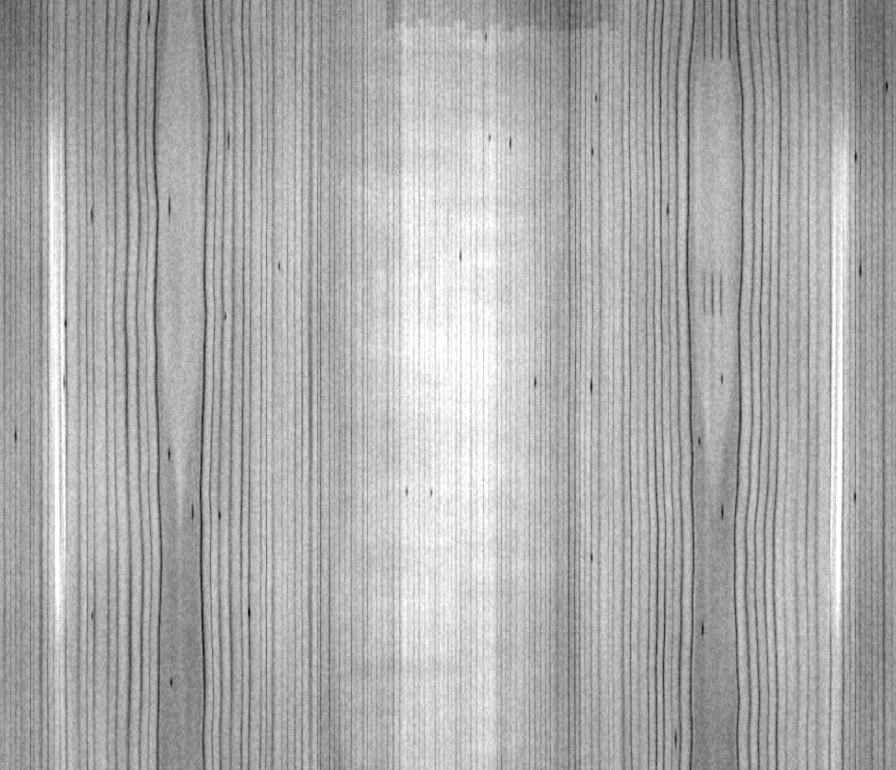
Reproduce this texture procedurally as a WebGL 2 fragment shader.

```glsl
#version 300 es
precision highp float;
uniform vec2 u_resolution;
out vec4 fragColor;

#define HEART_POS 0.298
#define HEART_HALF 0.025
#define RING_DENSITY 85.0
#define CENTER_DENSITY 160.0
#define OUTER_DENSITY 150.0
#define STREAK_POS 0.442
#define GRAIN_AMOUNT 0.17
#define FLECK_CHANCE 0.09

float hash(vec2 p) {
  vec3 q = fract(vec3(p.xyx) * 0.1031);
  q += dot(q, q.yzx + 33.33);
  return fract((q.x + q.y) * q.z);
}

float noise(vec2 p) {
  vec2 i = floor(p), f = fract(p);
  f = f * f * (3.0 - 2.0 * f);
  return mix(mix(hash(i), hash(i + vec2(1, 0)), f.x),
             mix(hash(i + vec2(0, 1)), hash(i + vec2(1, 1)), f.x), f.y);
}

float fbm(vec2 p) {
  float sum = 0.0, amp = 0.5;
  for (int i = 0; i < 4; i++) {
    sum += amp * noise(p);
    p = p * 2.03 + 17.1;
    amp *= 0.5;
  }
  return sum;
}

float bell(float x, float width) { return exp(-x * x / (width * width)); }

float band(float lo, float hi, float soft, float x) {
  return smoothstep(lo - soft, lo + soft, x) * (1.0 - smoothstep(hi - soft, hi + soft, x));
}

// Broad brightness by distance from the mirror axis
float boardTone(float s, float y) {
  float tone = mix(0.90, 0.80, smoothstep(0.045, 0.066, s));
  tone = mix(tone, 0.69, smoothstep(0.07, 0.14, s));
  tone = mix(tone, 0.78, smoothstep(0.143, 0.15, s));
  tone = mix(tone, 0.73, smoothstep(0.17, 0.25, s));
  tone = mix(tone, 0.75, smoothstep(0.33, 0.41, s));
  return mix(tone, 0.66, smoothstep(0.43, 0.47, s));
}

// Scattered short dark pores, one candidate per cell
float flecks(vec2 uv) {
  vec2 grid = vec2(34.0, 13.0);
  vec2 cell = floor(uv * grid);
  float r = hash(cell + 71.0);
  vec2 center = 0.3 + 0.4 * vec2(hash(cell + 5.0), hash(cell + 9.0));
  vec2 d = (uv * grid - cell - center) / grid;
  float len = mix(0.005, 0.017, pow(hash(cell + 23.0), 3.0));
  return step(r, FLECK_CHANCE) * bell(d.x, 0.0013) * bell(d.y, len);
}

void main() {
  vec2 uv = gl_FragCoord.xy / u_resolution;
  float y = uv.y;
  float side = uv.x < 0.5 ? 0.0 : 41.0;
  float s = abs(uv.x - 0.5);

  // Warped distance from the heart strip
  float t = s - HEART_POS;
  float bulge = HEART_HALF + 0.004 * smoothstep(0.25, 0.8, y) - 0.003 * bell(y - 0.27, 0.12)
              - 0.003 * smoothstep(0.86, 1.0, y);
  float e = abs(t) - mix(bulge, HEART_HALF, smoothstep(0.03, 0.13, abs(t)));
  float sway = noise(vec2(y * 7.0, s * 14.0 + side)) + 0.4 * noise(vec2(y * 22.0, s * 30.0 + side));
  e += 0.006 * (sway - 0.7) * exp(-abs(e) * 12.0);

  // Growth rings, finer away from the heart
  bool inner = t < 0.0;
  float lim = inner ? 0.125 : 0.108;
  float near = min(e, lim), far = max(e - lim, 0.0);
  float phase = RING_DENSITY * near + (inner ? 200.0 : 20.0) * near * max(near, 0.0)
              + (inner ? CENTER_DENSITY : OUTER_DENSITY) * far;
  phase += 0.8 * (noise(vec2(phase * 0.8, side)) - 0.5) * smoothstep(0.0, 1.5, phase);
  float id = floor(phase + 0.5);
  float d = phase - id;
  float lineWidth = max(0.14, 0.3 * fwidth(phase));
  float ring = bell(d, lineWidth) + 0.35 * smoothstep(-0.5, 0.0, -abs(d)) * step(0.0, inner ? d : -d);
  float lineKey = id + side + (inner ? 0.0 : 100.0);
  float strength = mix(0.13, 0.34, exp(-max(e, 0.0) * 14.0));
  strength *= 0.45 + 0.8 * hash(vec2(lineKey, 3.0));
  strength *= 0.65 + 0.6 * noise(vec2(lineKey * 3.7, y * 6.0));
  strength = max(strength, 0.34 * bell(id, 0.4));
  float outside = smoothstep(-0.005, -0.001, e);

  // Heart strip with its pale tapering lens
  float tone = boardTone(s, y);
  float lensHalf = bulge * 0.95 * smoothstep(0.25, 0.60, y) * (1.0 - 0.35 * smoothstep(0.8, 1.0, y));
  float lens = 1.0 - smoothstep(lensHalf - 0.007, lensHalf + 0.003, abs(t));
  float heart = mix(0.59, 0.71, lens) + 0.09 * (fbm(vec2(uv.x * 70.0, y * 6.0)) - 0.47);
  tone = mix(heart, tone, outside);
  tone -= ring * strength * outside;

  // Pale threads near both outer borders
  float path = s - STREAK_POS + 0.012 * (1.0 - y) * (1.0 - y);
  float threads = bell(path, 0.0034) + 0.65 * bell(path + 0.009, 0.0022) + 0.3 * bell(path, 0.014);
  tone += 0.27 * threads * mix(0.35, 1.0, band(0.2, 0.83, 0.05, y));

  // Cross figure, cloudy stains and long fibres
  float middle = 1.0 - smoothstep(0.06, 0.17, s);
  tone += 0.14 * middle * (fbm(vec2(uv.x * 9.0, y * 38.0)) - 0.47);
  tone += 0.10 * (fbm(uv * vec2(7.0, 5.0) + 8.0) - 0.47);
  tone += 0.09 * (noise(vec2(uv.x * 190.0, y * 5.0)) - 0.5);
  tone += 0.07 * bell(s, 0.08) * bell(y - 0.53, 0.2);

  // Darkening toward the upper and lower borders
  float topShade = smoothstep(0.68, 1.0, y);
  tone *= 1.0 - (0.17 + 0.12 * smoothstep(0.3, 0.5, s)) * topShade;
  tone *= 1.0 - 0.10 * (1.0 - smoothstep(0.0, 0.3, y));

  // Ragged upper patch, heart ticks, center seam and pores
  float ragged = 0.967 + 0.018 * (hash(vec2(floor(uv.x * 75.0), 2.0)) - 0.5);
  tone -= 0.09 * band(0.43, 0.69, 0.004, uv.x) * smoothstep(ragged - 0.002, ragged + 0.002, y);
  float ticks = bell(fract(uv.x * 105.0) - 0.5, 0.15);
  tone -= 0.22 * ticks * band(0.785, 0.812, 0.002, uv.x) * band(0.59, 0.645, 0.01, y);
  tone -= 0.25 * ticks * band(0.785, 0.822, 0.002, uv.x) * smoothstep(0.915, 0.93, y);
  tone -= 0.16 * bell(s, 0.0012) * noise(vec2(y * 28.0, 4.0));
  tone -= 0.45 * flecks(uv);

  // Fine fibrous grain
  float grain = 0.6 * noise(uv * vec2(480.0, 260.0)) + 0.4 * noise(uv * vec2(760.0, 650.0) + 31.0);
  tone += GRAIN_AMOUNT * (grain - 0.5);
  fragColor = vec4(vec3(clamp(tone, 0.0, 1.0)), 1.0);
}
```
